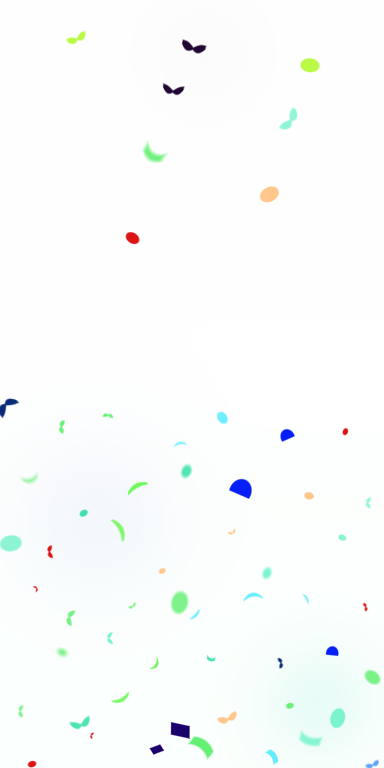
Give the GLSL for this background, as a Shadertoy shader.

```glsl
// Sparse confetti in greens, cyans and blues drifting down over a faintly tinted white ground.

#define LOWER_COUNT 50
#define UPPER_COUNT 8
#define SIZE_MIN 0.010
#define SIZE_MAX 0.034
#define EDGE_SHARP 0.0022
#define EDGE_SOFT 0.011
#define JITTER 0.07

const int FIRST_ACCENT = 6, RED = 6, NAVY = 7, BLUE = 8, INDIGO = 9, PLUM = 12;
const vec3 PALETTE[13] = vec3[13](
    vec3(0.39, 0.94, 0.45),  // green
    vec3(0.45, 0.95, 0.80),  // mint
    vec3(0.30, 0.92, 1.00),  // cyan
    vec3(0.10, 0.87, 0.61),  // teal
    vec3(0.36, 0.97, 0.26),  // bright green
    vec3(0.24, 0.56, 0.98),  // azure
    vec3(0.86, 0.08, 0.08),  // red
    vec3(0.04, 0.17, 0.46),  // navy
    vec3(0.02, 0.12, 0.97),  // blue
    vec3(0.10, 0.00, 0.42),  // indigo
    vec3(1.00, 0.78, 0.55),  // peach
    vec3(0.73, 0.98, 0.28),  // lime
    vec3(0.13, 0.02, 0.20)); // plum
const int UPPER_COLOURS[8] = int[8](11, 12, 11, 12, 1, 0, 10, 6);

const int RIBBON = 0, ARC = 1, OVAL = 2, CURL = 3, HALF_DISC = 4, CARD = 5;

vec4 hash4(float n) {
    vec4 v = fract(n * vec4(0.1031, 0.1130, 0.0973, 0.1099) + 0.37);
    v += dot(v, v.wzxy + 33.33);
    return fract((v.xxyz + v.yzzw) * v.zywx);
}

float box(vec2 q, vec2 halfSize) {
    vec2 d = abs(q) - halfSize;
    return length(max(d, 0.0)) + min(max(d.x, d.y), 0.0);
}

// Distance to a piece of unit half-length
float pieceDistance(vec2 q, int kind, float bend) {
    vec2 bent = vec2(q.x, q.y - bend * (q.x * q.x - 0.35));
    if (kind == RIBBON) return box(bent, vec2(0.95, 0.36));
    if (kind == ARC) return 0.8 * box(bent, vec2(1.0, 0.20 - 0.11 * q.x * q.x));
    if (kind == OVAL) return 0.65 * (length(q / vec2(0.85, 0.62)) - 1.0);
    if (kind == CURL) return 0.7 * box(bent, vec2(1.0, 0.10 + 0.25 * abs(sin(2.9 * q.x))));
    if (kind == HALF_DISC) return max(length(q * vec2(1.0, 0.85)) - 0.9, -q.y - 0.25);
    return box(q + vec2(0.2 * q.y, 0.0), vec2(0.75, 0.48));
}

int pieceKind(int colour, float pick) {
    if (colour == NAVY || colour == PLUM) return CURL;
    if (colour == BLUE) return HALF_DISC;
    if (colour == INDIGO) return CARD;
    if (colour == RED) return pick < 0.5 ? OVAL : CURL;
    return int(4.0 * pick);
}

float glow(vec2 p, vec2 centre, float radius) {
    vec2 d = (p - centre) / radius;
    return exp(-dot(d, d));
}

vec3 background(vec2 p) {
    vec3 col = mix(vec3(0.986, 0.999, 0.991), vec3(0.998), smoothstep(0.2, 1.3, p.y));
    col -= vec3(0.035, 0.030, 0.006) * glow(p, vec2(0.25, 0.66), 0.20);
    col -= vec3(0.075, 0.012, 0.022) * glow(p, vec2(0.83, 0.17), 0.15);
    col -= vec3(0.012, 0.012, 0.010) * glow(p, vec2(0.53, 1.86), 0.18);
    return col;
}

void mainImage(out vec4 fragColor, in vec2 fragCoord) {
    // Canvas is one unit wide and two units high
    vec2 p = fragCoord / iResolution.xy * vec2(1.0, 2.0);
    float pixel = 1.0 / iResolution.x;
    vec3 col = background(p);

    for (int i = 0; i < LOWER_COUNT + UPPER_COUNT; i++) {
        float n = float(i);
        vec4 place = hash4(n + 1.0);
        vec4 look = hash4(n + 101.0);
        vec2 centre;
        int colour;
        float size = mix(SIZE_MIN, SIZE_MAX, look.x);

        if (i < LOWER_COUNT) {
            // Even scatter, thinning out upwards
            vec2 spread = fract(0.5 + n * vec2(0.7549, 0.5698));
            centre = vec2(spread.x, 0.02 + 0.98 * pow(spread.y, 1.15));
            centre += JITTER * (place.xy - 0.5);
            float pick = fract(n * 0.618 + 0.2 * place.z);
            colour = int(10.99 * pow(pick, 1.6));
            if (colour == RED) size *= 0.5;
        } else {
            // A few stragglers high up
            int j = i - LOWER_COUNT;
            float k = float(j);
            centre = vec2(0.2 + 0.66 * fract(k * 0.46), 1.9 - 0.52 * pow(k / 7.0, 1.6));
            colour = UPPER_COLOURS[j];
            size = mix(0.022, 0.032, look.x);
        }

        // Dark accents lie flatter than the light pieces
        float turn = 6.2832 * place.w;
        if (colour >= BLUE) turn = 1.2 * (place.w - 0.5);
        float c = cos(turn), s = sin(turn);
        vec2 q = mat2(c, -s, s, c) * (p - centre) / size;

        int kind = pieceKind(colour, look.y);
        float d = size * pieceDistance(q, kind, mix(0.15, 0.55, look.z));
        float blur = colour < FIRST_ACCENT ? pow(look.w, 5.0) : 0.0;
        float edge = max(mix(EDGE_SHARP, EDGE_SOFT, blur), 0.7 * pixel);
        float opacity = colour < FIRST_ACCENT ? mix(0.75, 1.0, place.z) : 1.0;
        col = mix(col, PALETTE[colour], opacity * smoothstep(edge, -edge, d));
    }
    fragColor = vec4(col, 1.0);
}
```
